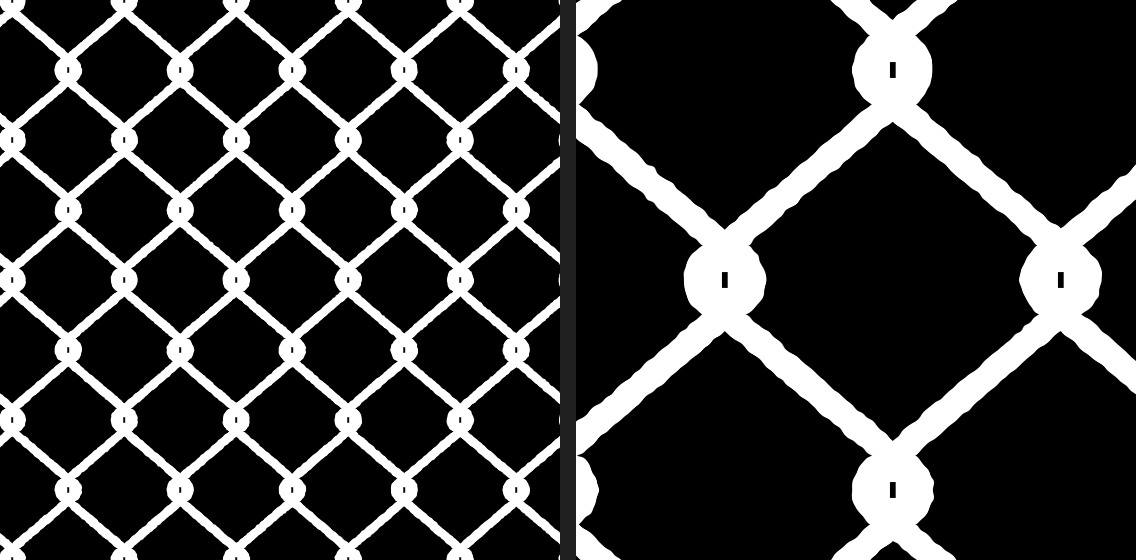
Left, the full canvas; right, a detail of the centre.
Write a WebGL 2 fragment shader that draws this pattern.

```glsl
#version 300 es
precision highp float;

#define REPEATS vec2(5.0, 4.0)
#define SHIFT vec2(0.0219, 0.0)
#define WIRE_HALF_WIDTH 0.0079
#define WIRE_OFFSET 0.0196
#define KNOT_RADIUS 0.0243
#define HOLE_HALF_SIZE vec2(0.0017, 0.0047)
#define ROUGH_CELLS 192.0
#define ROUGH_AMOUNT 0.0018
#define WIRE_COLOR vec3(1.0)
#define GAP_COLOR vec3(0.0)

uniform vec2 u_resolution;
out vec4 fragColor;

// Integer hash of a lattice point, wrapped at the canvas edge
float latticeHash(vec2 cell) {
    uvec2 k = uvec2(mod(cell, ROUGH_CELLS));
    uint h = k.x * 1597u + k.y * 51749u + 977u;
    h = (h ^ (h >> 15)) * 73471u;
    h = (h ^ (h >> 13)) * 91807u;
    h ^= h >> 16;
    return float(h & 65535u) / 65535.0;
}

// Tiling value noise, 0 to 1
float roughness(vec2 uv) {
    vec2 p = uv * ROUGH_CELLS;
    vec2 cell = floor(p);
    vec2 f = smoothstep(0.0, 1.0, p - cell);
    float low = mix(latticeHash(cell), latticeHash(cell + vec2(1.0, 0.0)), f.x);
    float high = mix(latticeHash(cell + vec2(0.0, 1.0)), latticeHash(cell + 1.0), f.x);
    return mix(low, high, f.y);
}

float boxDistance(vec2 p, vec2 halfSize) {
    vec2 q = abs(p) - halfSize;
    return length(max(q, 0.0)) + min(max(q.x, q.y), 0.0);
}

// Signed distance to the wire mesh, negative inside
float meshDistance(vec2 uv, float rough) {
    // Fold into a quarter cell with knots at two opposite corners
    vec2 halfCell = 0.5 / REPEATS;
    vec2 p = abs((fract((uv - SHIFT) * REPEATS + 0.5) - 0.5) / REPEATS);
    vec2 opposite = halfCell - p;

    // Straight wire from above one knot to below the next
    vec2 start = vec2(0.0, WIRE_OFFSET);
    vec2 along = normalize(halfCell - 2.0 * start);
    float wire = abs(dot(p - start, vec2(-along.y, along.x))) - WIRE_HALF_WIDTH;

    // Round knots with a small slot
    vec2 knotPos = dot(p, p) < dot(opposite, opposite) ? p : opposite;
    float knot = length(knotPos) - KNOT_RADIUS;
    float hole = boxDistance(knotPos, HOLE_HALF_SIZE);

    return max(min(wire, knot) + rough, -hole);
}

void main() {
    vec2 uv = gl_FragCoord.xy / u_resolution;
    float edge = 0.6 / min(u_resolution.x, u_resolution.y);
    float rough = (roughness(uv) - 0.5) * ROUGH_AMOUNT;
    float coverage = 1.0 - smoothstep(-edge, edge, meshDistance(uv, rough));
    fragColor = vec4(mix(GAP_COLOR, WIRE_COLOR, coverage), 1.0);
}
```
